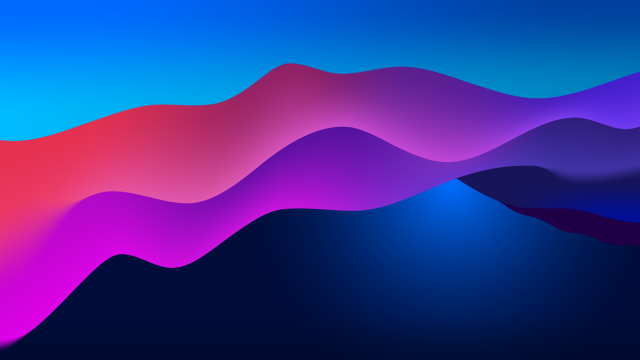
Write a Shadertoy shader that draws this background.

```glsl
// Flowing red, violet and navy ribbons under a blue sky, with a blue glow below.

// Cubic curve between two knots given as (x, y, slope).
float bend(float x, vec3 a, vec3 b) {
    float w = b.x - a.x, t = clamp((x - a.x) / w, 0.0, 1.0), s = 1.0 - t;
    return s * s * (1.0 + 2.0 * t) * a.y + t * t * (3.0 - 2.0 * t) * b.y
         + w * t * s * (s * a.z - t * b.z);
}

// Smooth ridge line through a chain of knots.
float ridge(float x, vec3 knots[11]) {
    float y = knots[0].y;
    for (int i = 0; i < 10; i++)
        if (x >= knots[i].x) y = bend(x, knots[i], knots[i + 1]);
    return y;
}

// Four colours blended along x at the given stops.
vec3 ramp(float x, vec4 stops, vec3 a, vec3 b, vec3 c, vec3 d) {
    vec3 col = mix(a, b, smoothstep(stops.x, stops.y, x));
    col = mix(col, c, smoothstep(stops.y, stops.z, x));
    return mix(col, d, smoothstep(stops.z, stops.w, x));
}

// Coverage of everything above a line, y growing downwards.
float above(float y, float line, float soft) {
    return 1.0 - smoothstep(-soft, soft, y - line);
}

void mainImage(out vec4 fragColor, in vec2 fragCoord) {
    // Canvas spans 7.68 by 4.32 units, measured from the top left.
    vec2 uv = fragCoord / iResolution.xy;
    vec2 p = vec2(uv.x, 1.0 - uv.y) * vec2(7.68, 4.32);
    float x = p.x, y = p.y, aa = 3.2 / iResolution.y;

    // Ridge lines
    float skyline = ridge(x, vec3[11](
        vec3(0.0, 1.68, 0.15), vec3(1.15, 1.44, -0.34), vec3(1.9, 1.255, -0.03),
        vec3(2.55, 1.25, -0.15), vec3(3.05, 1.0, -0.75), vec3(3.48, 0.76, 0.0),
        vec3(4.1, 0.885, 0.0), vec3(4.82, 0.8, 0.0), vec3(5.7, 1.015, 0.32),
        vec3(6.45, 1.18, 0.0), vec3(7.68, 0.86, -0.3)));
    float middle = ridge(x, vec3[11](
        vec3(0.0, 3.05, -0.6), vec3(0.88, 2.46, -0.65), vec3(1.35, 2.295, 0.0),
        vec3(2.25, 2.44, 0.0), vec3(3.1, 2.0, -0.82), vec3(4.12, 1.52, 0.0),
        vec3(4.8, 1.78, 0.47), vec3(5.37, 1.945, 0.0), vec3(6.9, 1.41, 0.0),
        vec3(7.5, 1.55, 0.05), vec3(7.68, 1.52, -0.25)));
    float lower = ridge(x, vec3[11](
        vec3(0.0, 4.15, -0.15), vec3(1.1, 3.27, -0.95), vec3(1.46, 3.05, 0.0),
        vec3(2.06, 3.215, 0.0), vec3(2.8, 2.81, -0.7), vec3(3.4, 2.51, -0.1),
        vec3(4.25, 2.53, 0.0), vec3(5.48, 2.14, -0.35), vec3(6.4, 1.99, 0.05),
        vec3(6.9, 2.13, 0.05), vec3(7.68, 2.04, -0.2)));
    float wing = bend(x, vec3(5.48, 2.14, 0.65), vec3(6.4, 2.5, 0.0))
               + 0.17 * smoothstep(6.75, 7.65, x);
    float d = max(x - 5.48, 0.0);
    float strip = 2.14 + d * (0.62 - 0.11 * d)
                + 0.017 * sin(11.0 * d) * smoothstep(0.2, 0.6, d);

    // Deep base with a round blue glow
    float glow = pow(max(1.0 - length(p - vec2(5.42, 2.2)) / 2.6, 0.0), 1.8);
    vec3 col = mix(vec3(0.0, 0.05, 0.23), vec3(0.0, 0.43, 1.0), glow);
    col *= 1.0 - 0.2 * smoothstep(3.7, 4.32, y);

    // Dark wing and the thin strip beneath it
    col = mix(col, vec3(0.12, 0.0, 0.28), above(y, strip, aa));
    vec3 navy = mix(vec3(0.09, 0.08, 0.34), vec3(0.0, 0.06, 0.58),
                    smoothstep(2.1, 2.65, y) * smoothstep(5.9, 7.3, x));
    col = mix(col, navy, above(y, wing, aa));

    // Purple ribbon, its lower edge hazy at both ends
    float t = clamp((y - middle) / (lower - middle), 0.0, 1.0);
    vec3 crest = ramp(x, vec4(0.3, 4.1, 5.4, 6.8),
        vec3(0.74, 0.03, 0.8), vec3(0.33, 0.07, 0.62),
        vec3(0.46, 0.18, 0.74), vec3(0.18, 0.12, 0.49));
    vec3 foot = ramp(x, vec4(0.2, 3.3, 5.4, 6.6),
        vec3(0.88, 0.0, 0.91), vec3(0.8, 0.08, 0.87),
        vec3(0.42, 0.2, 0.8), vec3(0.27, 0.21, 0.68));
    float haze = 0.1 * smoothstep(6.5, 6.75, x) + 0.08 * (1.0 - smoothstep(0.0, 0.4, x));
    col = mix(col, mix(crest, foot, pow(t, 1.2)), above(y, lower, aa + haze));

    // Red to violet ribbon, melting into the purple on the left
    t = clamp((y - skyline) / (middle - skyline), 0.0, 1.0);
    crest = ramp(x, vec4(0.8, 3.5, 5.0, 7.4),
        vec3(0.9, 0.19, 0.31), vec3(0.56, 0.13, 0.39),
        vec3(0.35, 0.12, 0.56), vec3(0.27, 0.12, 0.8));
    foot = ramp(x, vec4(0.0, 2.3, 5.1, 7.3),
        vec3(0.95, 0.26, 0.47), vec3(0.88, 0.35, 0.69),
        vec3(0.77, 0.28, 0.84), vec3(0.45, 0.23, 0.95));
    float melt = 0.55 * (1.0 - smoothstep(0.2, 1.05, x));
    col = mix(col, mix(crest, foot, pow(t, 1.6)), above(y, middle, aa + melt));

    // Sky, brightening downwards and dimming to the right
    vec3 zenith = mix(vec3(0.0, 0.41, 1.0), vec3(0.0, 0.25, 0.62), smoothstep(0.1, 0.95, uv.x));
    vec3 horizon = mix(vec3(0.0, 0.74, 1.0), vec3(0.0, 0.5, 0.73), uv.x);
    vec3 sky = mix(zenith, horizon, smoothstep(0.0, mix(1.5, 1.15, uv.x), y));
    col = mix(col, sky, above(y, skyline, aa));

    fragColor = vec4(col, 1.0);
}
```
